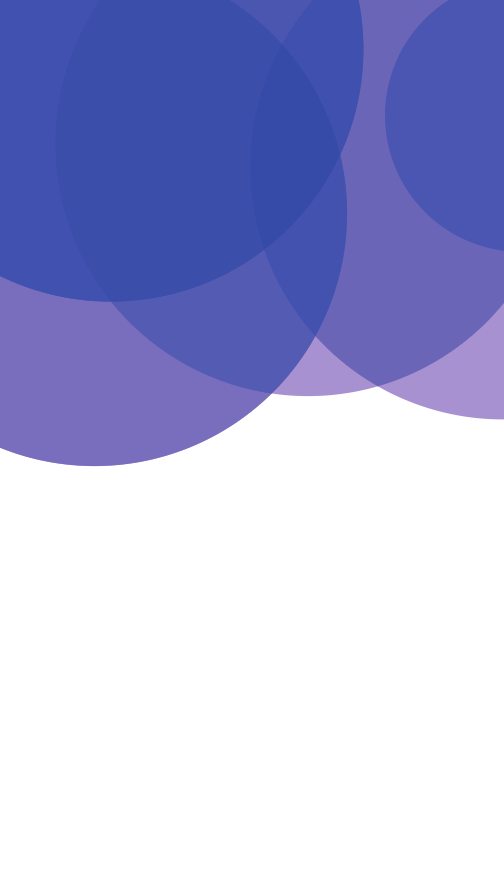
Write a WebGL 1 fragment shader that draws this background.

```glsl
precision highp float;

uniform vec2 u_resolution;

// Lengths are fractions of the canvas height
#define LARGE_RADIUS 0.2819
#define SMALL_RADIUS 0.1523
// Ink density of each kind of disc
#define PALE_INK 1.0
#define SMALL_INK 1.3
#define MEDIUM_INK 1.79
#define HEAVY_INK 2.25

// Antialiased disc coverage, one pixel wide at the rim
float disc(vec2 p, vec2 center, float radius) {
    float pixel = 1.0 / u_resolution.y;
    return clamp(0.5 - (length(p - center) - radius) / pixel, 0.0, 1.0);
}

// Colour of the stacked ink, from bare paper to deep indigo
vec3 inkColor(float density) {
    vec3 paper = vec3(1.0);
    vec3 lilac = vec3(0.660, 0.570, 0.820);
    vec3 violet = vec3(0.420, 0.396, 0.722);
    vec3 periwinkle = vec3(0.304, 0.346, 0.696);
    vec3 indigo = vec3(0.257, 0.317, 0.686);
    vec3 deepIndigo = vec3(0.227, 0.305, 0.668);
    vec3 darkest = vec3(0.212, 0.294, 0.659);

    vec3 color = mix(paper, lilac, clamp(density, 0.0, 1.0));
    color = mix(color, violet, clamp(density - 1.0, 0.0, 1.0));
    color = mix(color, periwinkle, clamp(density - 2.0, 0.0, 1.0));
    color = mix(color, indigo, clamp(density - 3.0, 0.0, 1.0));
    color = mix(color, deepIndigo, clamp(density - 4.0, 0.0, 1.0));
    return mix(color, darkest, clamp(density - 5.0, 0.0, 1.0));
}

void main() {
    vec2 p = gl_FragCoord.xy / u_resolution.y;

    // Overlapping translucent discs add up their ink
    float density = 0.0;
    density += HEAVY_INK * disc(p, vec2(0.1237, 0.9453), LARGE_RADIUS);
    density += MEDIUM_INK * disc(p, vec2(0.1055, 0.7617), LARGE_RADIUS);
    density += PALE_INK * disc(p, vec2(0.3438, 0.8398), LARGE_RADIUS);
    density += PALE_INK * disc(p, vec2(0.5612, 0.8138), LARGE_RADIUS);
    density += SMALL_INK * disc(p, vec2(0.5820, 0.8711), SMALL_RADIUS);

    gl_FragColor = vec4(inkColor(density), 1.0);
}
```
